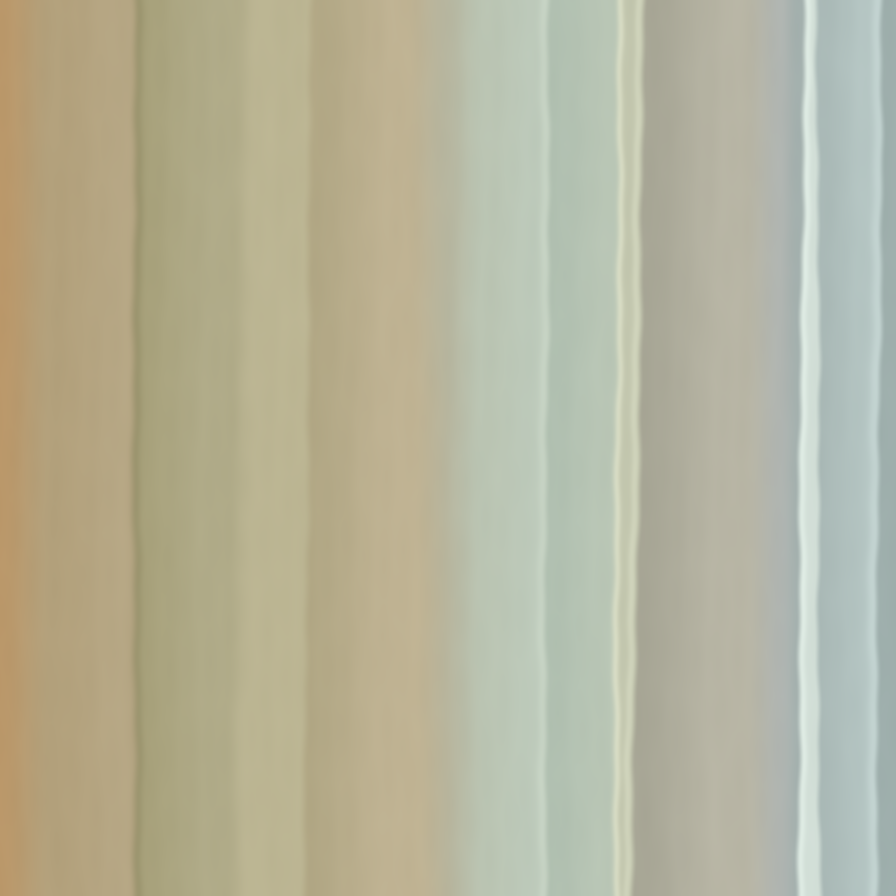
A Shadertoy shader for this texture:

```glsl
// Soft vertical folds of pale cloth, from warm tan at left to cool grey-green at right.

// Layered sines: slow sway plus fine ripples along a fold
float wobble(float y, float seed) {
    return 0.0012 * sin(y * 9.0 + seed * 5.0)
         + 0.0009 * sin(y * 31.0 + seed * 11.0)
         + 0.0006 * sin(y * 83.0 + seed * 3.0);
}

// Signed distance to a leaning fold line
float foldLine(vec2 uv, float bottom, float top) {
    return uv.x - mix(bottom, top, uv.y) - wobble(uv.y, bottom * 17.0);
}

float rise(float d, float softness) {
    return smoothstep(-softness, softness, d);
}

float ridge(float d, float width) {
    return exp(-d * d / (width * width));
}

// Cellular noise: distance to the nearest scattered point
vec2 hash2(vec2 p) {
    return fract(sin(vec2(dot(p, vec2(127.1, 311.7)), dot(p, vec2(269.5, 183.3)))) * 4375.5);
}

float cells(vec2 p) {
    float nearest = 1.0;
    for (int j = -1; j <= 1; j++)
        for (int i = -1; i <= 1; i++) {
            vec2 o = vec2(i, j);
            nearest = min(nearest, length(o + hash2(floor(p) + o) - fract(p)));
        }
    return nearest;
}

void mainImage(out vec4 fragColor, in vec2 fragCoord) {
    vec2 uv = fragCoord / iResolution.xy;
    float x = uv.x;

    // Warm folds
    vec3 col = mix(vec3(0.73, 0.595, 0.415), vec3(0.70, 0.63, 0.485), smoothstep(0.0, 0.06, x));
    col = mix(col, vec3(0.715, 0.655, 0.52), smoothstep(0.06, 0.14, x));
    float olive = foldLine(uv, 0.150, 0.150);
    col = mix(col, mix(vec3(0.655, 0.63, 0.48), vec3(0.69, 0.67, 0.535), smoothstep(0.0, 0.09, olive)), rise(olive, 0.006));
    col -= 0.045 * ridge(olive - 0.003, 0.006);
    col = mix(col, vec3(0.735, 0.71, 0.575), rise(foldLine(uv, 0.264, 0.274), 0.014));
    float tan1 = foldLine(uv, 0.340, 0.347);
    col = mix(col, mix(vec3(0.695, 0.655, 0.52), vec3(0.75, 0.70, 0.575), smoothstep(0.0, 0.10, tan1)), rise(tan1, 0.006));

    // Fade into the pale green folds
    col = mix(col, vec3(0.715, 0.71, 0.62), rise(foldLine(uv, 0.490, 0.475), 0.025));
    col = mix(col, vec3(0.73, 0.77, 0.70), rise(foldLine(uv, 0.520, 0.515), 0.024));
    col = mix(col, vec3(0.74, 0.79, 0.73), smoothstep(0.54, 0.60, x));
    float sage = foldLine(uv, 0.609, 0.613);
    col = mix(col, mix(vec3(0.69, 0.75, 0.69), vec3(0.725, 0.775, 0.71), smoothstep(0.0, 0.07, sage)), rise(sage, 0.004));
    col += 0.035 * ridge(sage + 0.005, 0.005);

    // Double bright crease beside the grey fold
    float creaseLeft = foldLine(uv, 0.684, 0.690);
    float creaseRight = foldLine(uv, 0.706, 0.720);
    col = mix(col, vec3(0.76, 0.775, 0.68), rise(creaseLeft, 0.005));
    col += 0.08 * ridge(creaseLeft - 0.003, 0.004);
    vec3 grey = mix(vec3(0.655, 0.65, 0.585), vec3(0.72, 0.71, 0.645), smoothstep(0.0, 0.10, creaseRight));
    grey = mix(grey, vec3(0.69, 0.71, 0.695), smoothstep(0.83, 0.875, x));
    grey = mix(grey, vec3(0.64, 0.69, 0.68), smoothstep(0.87, 0.892, x));
    col = mix(col, grey, rise(creaseRight, 0.004));
    col += 0.05 * ridge(creaseRight + 0.006, 0.004);

    // White strip and cool folds
    float stripLeft = foldLine(uv, 0.890, 0.897);
    float stripRight = foldLine(uv, 0.915, 0.912);
    col = mix(col, vec3(0.82, 0.87, 0.84), rise(stripLeft, 0.004));
    col += 0.05 * ridge(stripLeft - 0.004, 0.004);
    vec3 cool = mix(vec3(0.665, 0.725, 0.715), vec3(0.71, 0.775, 0.765), smoothstep(0.0, 0.06, stripRight));
    col = mix(col, cool, rise(stripRight, 0.004));
    float last = foldLine(uv, 0.978, 0.985);
    col += 0.05 * ridge(last + 0.005, 0.006);
    col = mix(col, vec3(0.62, 0.685, 0.675), rise(last, 0.004));

    // Faint cloth mottling and vertical streaks
    col += 0.010 * (cells(uv * vec2(45.0, 14.0)) - 0.45);
    col += 0.003 * sin(x * 210.0 + 2.0 * sin(uv.y * 5.0)) * sin(x * 77.0);
    fragColor = vec4(clamp(col, 0.0, 1.0), 1.0);
}
```
